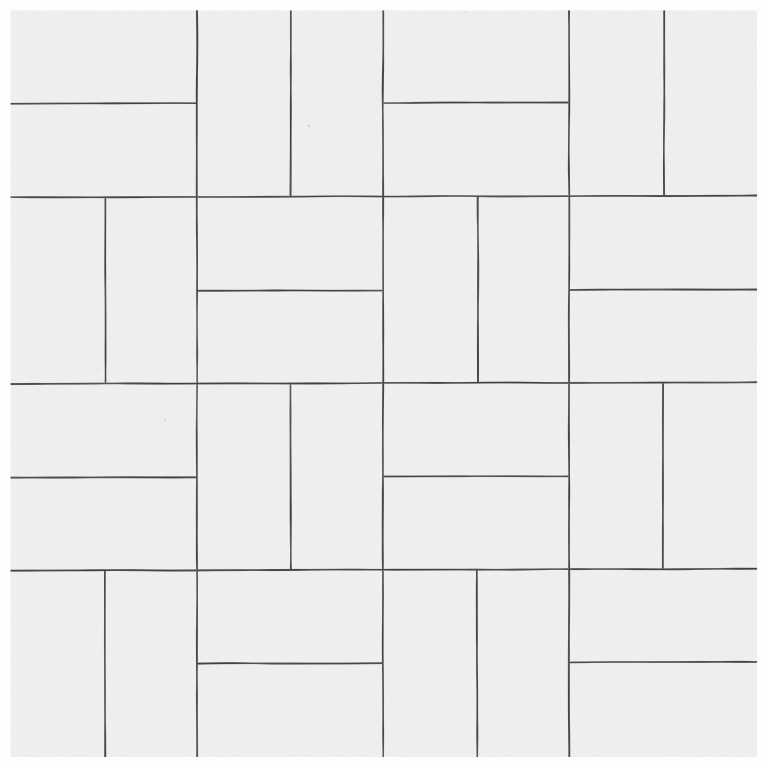
This pattern is drawn by a WebGL 1 fragment shader. Its source:

```glsl
precision highp float;
// Basket-weave tiling: pale paired slabs in a 4 by 4 checker, ruled with thin, slightly uneven ink lines.

uniform vec2 u_resolution;

const float CELLS = 4.0;
const vec2 PANEL_MIN = vec2(0.0137, 0.0143);
const vec2 PANEL_MAX = vec2(0.9857, 0.9865);
const vec2 GRID_ORIGIN = vec2(0.0143, 0.0150);
const vec2 PITCH = vec2(0.2422, 0.2431);
const float TILT = 0.0022;          // rise of the level lines across the panel
const float SPLIT_BIAS = 0.0018;    // upright splits sit right of centre
const float SPLIT_JITTER = 0.0010;
const float WOBBLE = 0.0004;
const float HALF_WIDTH = 0.00115;
const float SOFTNESS = 0.0014;
const float SPECK_RADIUS = 0.0016;
const int SPECKS = 4;

const vec3 MARGIN = vec3(0.996);
const vec3 SLAB = vec3(0.935, 0.935, 0.928);
const vec3 INK = vec3(0.24, 0.24, 0.235);

float hash(vec2 p) {
  return fract(sin(dot(p, vec2(127.1, 311.7))) * 43758.5453);
}

// Smooth one-dimensional noise in -1..1, one track per seed
float trackNoise(float t, float seed) {
  float i = floor(t);
  float f = fract(t);
  f = f * f * (3.0 - 2.0 * f);
  return mix(hash(vec2(i, seed)), hash(vec2(i + 1.0, seed)), f) * 2.0 - 1.0;
}

float softEdge() {
  return max(SOFTNESS, 1.0 / u_resolution.y);
}

// Ink coverage of a hand-ruled line: offset is across it, along runs with it
float ruledLine(float offset, float along, float seed) {
  float d = abs(offset + WOBBLE * trackNoise(along * 14.0, seed));
  float halfWidth = HALF_WIDTH * (1.0 + 0.15 * trackNoise(along * 38.0, seed + 7.0));
  float cover = clamp((halfWidth - d) / softEdge() + 0.5, 0.0, 1.0);
  return cover * (0.93 + 0.07 * trackNoise(along * 25.0, seed + 13.0));
}

// Full-length lines between the cells; the panel's outer edge stays open
float gridLines(vec2 p) {
  vec2 k = clamp(floor(p / PITCH + 0.5), 1.0, CELLS - 1.0);
  vec2 offset = p - k * PITCH;
  float upright = ruledLine(offset.x, p.y, k.x);
  float level = ruledLine(offset.y, p.x, k.y + 20.0);
  return max(upright, level);
}

// One line halves each cell, its direction alternating in a checker
float splitLine(vec2 p) {
  vec2 cell = clamp(floor(p / PITCH), 0.0, CELLS - 1.0);
  vec2 offset = p - (cell + 0.5) * PITCH;
  float seed = 40.0 + cell.x + CELLS * cell.y;
  float jitter = SPLIT_JITTER * (hash(cell + 3.0) * 2.0 - 1.0);
  bool isLevel = mod(cell.x + cell.y, 2.0) > 0.5;
  return isLevel ? ruledLine(offset.y - jitter, p.x, seed)
                 : ruledLine(offset.x - SPLIT_BIAS - jitter, p.y, seed);
}

// A few faint specks of dust
float dust(vec2 p) {
  float cover = 0.0;
  for (int i = 0; i < SPECKS; i++) {
    float id = float(i) + 1.0;
    vec2 centre = vec2(hash(vec2(id, 2.3)), hash(vec2(id, 8.9)));
    float strength = mix(0.08, 0.28, hash(vec2(id, 5.1)));
    float spot = 1.0 - smoothstep(0.0, SPECK_RADIUS + 0.5 * softEdge(), distance(p, centre));
    cover = max(cover, spot * strength);
  }
  return cover;
}

void main() {
  vec2 uv = gl_FragCoord.xy / u_resolution;

  // Panel mask with softened edges
  vec2 inset = min(uv - PANEL_MIN, PANEL_MAX - uv);
  float panel = clamp(min(inset.x, inset.y) / softEdge() + 0.5, 0.0, 1.0);

  // Ruled lines on the slightly tilted grid
  vec2 p = uv - GRID_ORIGIN;
  p.y -= TILT * (uv.x - 0.5);
  float ink = max(max(gridLines(p), splitLine(p)), dust(uv));

  vec3 slab = SLAB + 0.003 * (hash(floor(uv * 256.0)) - 0.5);
  gl_FragColor = vec4(mix(MARGIN, mix(slab, INK, ink), panel), 1.0);
}
```
